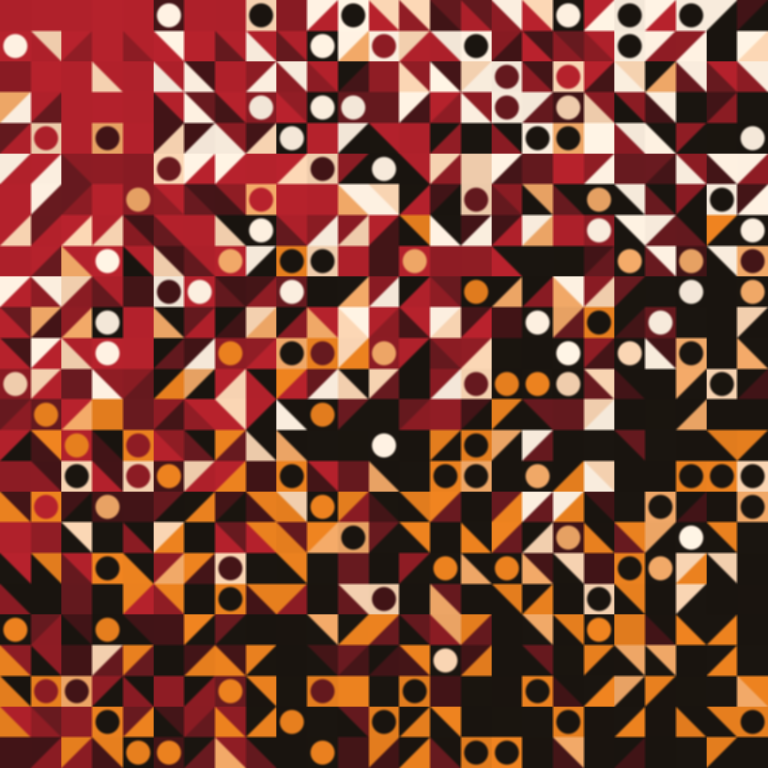
Reproduce this pattern procedurally as a three.js fragment shader.

```glsl
// Geometric mosaic: a square grid of cells, each plain, split by a diagonal
// or holding a disc. Dark tones drift from red (top left) to black (bottom
// right), light tones from cream (top) to orange (bottom), with random jitter.

#define CELLS 25.0          // cells across and down
#define DISC_RADIUS 0.39    // in cells
#define DISC_SHARE 0.17     // share of cells with a disc
#define PLAIN_SHARE 0.10    // share of cells in a single dark tone
#define CONTRAST_SHARE 0.46 // split cells pairing light with dark
#define LIGHT_SHARE 0.06    // split cells pairing two lights
#define DARK_JITTER 0.70
#define LIGHT_JITTER 0.90
#define TINT 0.07           // brightness variation between cells
#define SOFT 0.04           // shape edge softness, in cells
#define BLUR 0.0035         // sampling footprint, in canvas units

varying vec2 vUv;

float hash(vec2 cell, float salt) {
  return fract(sin(dot(cell, vec2(127.1, 311.7)) + salt * 74.7) * 43758.5453);
}

// Red to black along the falling diagonal
vec3 darkTone(vec2 cell, float salt, float bias) {
  vec2 p = (cell + 0.5) / CELLS;
  float t = 0.5 * (p.x + 1.0 - p.y) + bias + (hash(cell, salt) - 0.5) * DARK_JITTER;
  vec3 c = vec3(0.70, 0.13, 0.17);
  c = mix(c, vec3(0.55, 0.11, 0.14), step(0.23, t));
  c = mix(c, vec3(0.40, 0.10, 0.12), step(0.37, t));
  c = mix(c, vec3(0.26, 0.08, 0.09), step(0.48, t));
  return mix(c, vec3(0.10, 0.08, 0.06), step(0.58, t));
}

// Cream to orange down the canvas
vec3 lightTone(vec2 cell, float salt) {
  float t = 1.0 - (cell.y + 0.5) / CELLS + (hash(cell, salt) - 0.5) * LIGHT_JITTER;
  vec3 c = vec3(0.98, 0.93, 0.87);
  c = mix(c, vec3(0.96, 0.82, 0.69), step(0.28, t));
  c = mix(c, vec3(0.93, 0.65, 0.40), step(0.46, t));
  return mix(c, vec3(0.91, 0.50, 0.12), step(0.66, t));
}

vec3 discCell(vec2 cell, vec2 q) {
  float inside = 1.0 - smoothstep(-SOFT, SOFT, length(q) - DISC_RADIUS);
  vec3 dark = darkTone(cell, 1.0, 0.10);
  vec3 light = lightTone(cell, 2.0);
  return hash(cell, 3.0) < 0.5 ? mix(dark, light, inside) : mix(light, dark, inside);
}

vec3 splitCell(vec2 cell, vec2 q) {
  // One of two diagonals, with the first tone on either side
  q.x *= hash(cell, 4.0) < 0.5 ? -1.0 : 1.0;
  float side = (q.x + q.y) * 0.7071;
  side *= hash(cell, 5.0) < 0.5 ? -1.0 : 1.0;
  float pairing = hash(cell, 6.0);
  vec3 first = darkTone(cell, 7.0, 0.0);
  vec3 second = darkTone(cell, 8.0, 0.0);
  if (pairing < CONTRAST_SHARE + LIGHT_SHARE) first = lightTone(cell, 9.0);
  if (pairing < LIGHT_SHARE) second = lightTone(cell, 10.0);
  return mix(first, second, smoothstep(-SOFT, SOFT, side));
}

vec3 mosaic(vec2 uv) {
  vec2 p = clamp(uv, 0.0, 0.9999) * CELLS;
  vec2 cell = floor(p);
  vec2 q = fract(p) - 0.5;
  float kind = hash(cell, 11.0);
  vec3 color;
  if (kind < DISC_SHARE) color = discCell(cell, q);
  else if (kind < DISC_SHARE + PLAIN_SHARE) color = darkTone(cell, 12.0, 0.0);
  else color = splitCell(cell, q);
  return color * (1.0 + (hash(cell, 13.0) - 0.5) * TINT);
}

void main() {
  // Average a 3 by 3 footprint to soften the cell borders too
  vec3 sum = vec3(0.0);
  for (int j = -1; j <= 1; j++) {
    for (int i = -1; i <= 1; i++) {
      sum += mosaic(vUv + vec2(float(i), float(j)) * BLUR / 3.0);
    }
  }
  gl_FragColor = vec4(sum / 9.0, 1.0);
}
```
